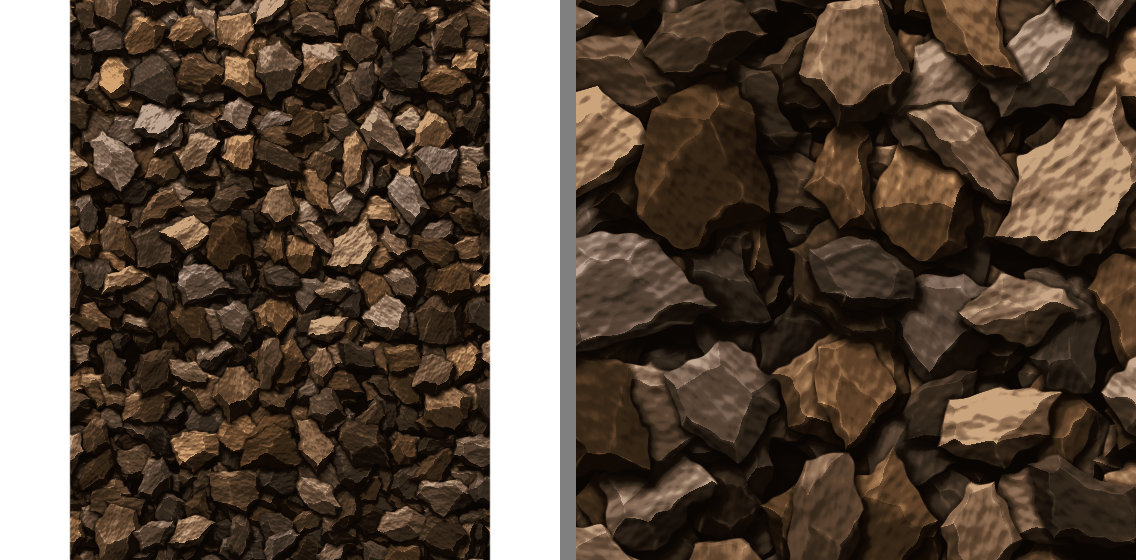
Left: the whole. Right: its middle third, enlarged.
This texture is drawn by a WebGL 1 fragment shader. Its source:

```glsl
precision highp float;
uniform vec2 u_resolution;

const vec3 PAPER = vec3(1.0);
const vec3 SHADOW = vec3(0.07, 0.04, 0.02);
const vec3 DARK = vec3(0.20, 0.15, 0.10);
const vec3 MID = vec3(0.35, 0.26, 0.19);
const vec3 LIGHT = vec3(0.54, 0.42, 0.33);
const vec3 PALE = vec3(0.78, 0.65, 0.53);
const vec3 GREY_TINT = vec3(0.94, 1.0, 1.1);
const vec3 OCHRE_TINT = vec3(1.06, 0.98, 0.82);
const vec3 LIGHT_DIR = vec3(-0.25, 0.74, 0.62);
const vec2 SHADOW_SHIFT = vec2(0.04, -0.10);
const float MARGIN = 0.125;
const float SMALL_CELL = 0.046;
const float LARGE_CELL = 0.074;
const float TOP_PRESENCE = 0.45;
const float RELIEF = 1.7;
const float RIDGE_GLOW = 0.16;
const int LAYERS = 5;
const int FACETS = 6;
const float TAU = 6.28319;

struct Surface {
  float tone;
  vec3 tint;
  vec2 axis;
  vec2 seed;
};

float hash(vec2 p) {
  vec3 q = fract(p.xyx * 0.1031);
  q += dot(q, q.yzx + 33.33);
  return fract((q.x + q.y) * q.z);
}

vec2 hash2(vec2 p) {
  return vec2(hash(p), hash(p + 57.3));
}

vec2 toAxis(vec2 p, vec2 axis) {
  return vec2(dot(p, axis), dot(p, vec2(-axis.y, axis.x)));
}

float cellular(vec2 p) {
  vec2 cell = floor(p);
  float nearest = 2.0;
  for (int y = -1; y <= 1; y++)
    for (int x = -1; x <= 1; x++) {
      vec2 c = cell + vec2(x, y);
      vec2 d = c + hash2(c) - p;
      nearest = min(nearest, dot(d, d));
    }
  return sqrt(nearest);
}

float roughness(vec2 p) {
  return 0.55 * cellular(p * 42.0) + 0.32 * cellular(p * 95.0)
       + 0.20 * cellular(p * 200.0);
}

// Faceted stone: the lowest of several slanted planes is its visible face
void addStone(vec2 p, vec2 id, float depth, float pixel, inout Surface s) {
  vec2 shape = hash2(id + 3.1);
  float angle = TAU * hash(id + 11.7);
  vec2 axis = vec2(cos(angle), sin(angle));
  float len = mix(0.50, 0.74, shape.x);
  vec2 size = vec2(len, len * mix(0.46, 0.95, shape.y));
  vec2 q = toAxis(p, axis) / size;
  vec2 shadowQ = toAxis(p - SHADOW_SHIFT, axis) / size;

  vec2 slope = (hash2(id + 23.9) - 0.5) * 0.8;
  float lowest = 0.36 + dot(q, slope);
  float second = 9.0;
  float edge = 9.0;
  float shadowEdge = 9.0;
  for (int i = 0; i < FACETS; i++) {
    float k = float(i);
    vec2 r = hash2(id + 7.3 * k + 41.0);
    float a = (k + 0.75 * (r.x - 0.5)) * TAU / float(FACETS);
    vec2 dir = vec2(cos(a), sin(a));
    float reach = mix(0.68, 1.0, r.y);
    float dist = reach - dot(q, dir);
    float steep = mix(0.5, 2.3, fract(r.x * 17.0 + r.y * 5.0));
    float height = dist * steep;
    edge = min(edge, dist);
    shadowEdge = min(shadowEdge, reach - dot(shadowQ, dir));
    if (height < lowest) {
      second = lowest;
      lowest = height;
      slope = -dir * steep;
    } else {
      second = min(second, height);
    }
  }

  // Light the winning face and brighten worn ridges
  vec2 g = slope * size.y / size;
  g = axis * g.x + vec2(-axis.y, axis.x) * g.y;
  float diffuse = max(dot(normalize(vec3(-g, 1.0)), normalize(LIGHT_DIR)), 0.0);
  float albedo = mix(0.32, 0.92, pow(hash(id + 71.0), 1.2));
  float ridge = 1.0 - smoothstep(0.0, 0.07, second - lowest);
  float wear = 0.5 + 0.5 * sin(q.x * 9.0 + 4.0 * sin(q.y * 7.0 + angle));
  float tone = (albedo * (0.20 + 0.95 * diffuse) + RIDGE_GLOW * ridge * wear) * depth;

  float aa = pixel / size.y;
  float cover = smoothstep(-aa, aa, edge);
  s.tone *= 1.0 - 0.82 * smoothstep(-0.22, 0.12, shadowEdge);
  s.tone *= 1.0 - 0.40 * smoothstep(-0.16, 0.0, edge);
  s.tone = mix(s.tone, tone, cover);
  s.tint = mix(s.tint, mix(GREY_TINT, OCHRE_TINT, hash(id + 93.0)), cover);
  if (cover > 0.5) {
    s.axis = axis;
    s.seed = hash2(id + 5.0) * 9.0;
  }
}

vec3 stoneColour(float t) {
  vec3 c = mix(SHADOW * 0.45, SHADOW, smoothstep(0.0, 0.10, t));
  c = mix(c, DARK, smoothstep(0.10, 0.27, t));
  c = mix(c, MID, smoothstep(0.27, 0.48, t));
  c = mix(c, LIGHT, smoothstep(0.48, 0.70, t));
  return mix(c, PALE, smoothstep(0.70, 0.95, t));
}

void main() {
  vec2 p = gl_FragCoord.xy / u_resolution;
  float pixel = 1.0 / u_resolution.y;

  // Layered sines chip the straight outlines
  vec2 w = p + 0.0022 * sin(p.yx * 95.0 + 3.0 * sin(p * 61.0))
             + 0.0009 * sin(p.yx * 290.0 + 2.0 * sin(p * 210.0));

  // Pile the stones from small and deep to large and near
  Surface s = Surface(0.05, vec3(1.0), vec2(1.0, 0.0), vec2(0.0));
  for (int i = 0; i < LAYERS; i++) {
    float level = float(i) / float(LAYERS - 1);
    float size = mix(SMALL_CELL, LARGE_CELL, level);
    vec2 grid = w / size + 13.7 * float(i);
    for (int y = -1; y <= 1; y++)
      for (int x = -1; x <= 1; x++) {
        vec2 cell = floor(grid) + vec2(x, y);
        vec2 id = cell + 131.0 * float(i) + 17.0;
        if (hash(id + 151.0) > mix(1.0, TOP_PRESENCE, level)) continue;
        vec2 centre = cell + 0.5 + 0.4 * (hash2(id) - 0.5);
        addStone(grid - centre, id, mix(0.72, 1.05, level), pixel / size, s);
      }
  }

  // Pitted grain runs along each stone
  vec2 stretch = vec2(0.6, 1.0);
  vec2 grainP = toAxis(p, s.axis) * stretch + s.seed;
  vec2 lightStep = toAxis(normalize(LIGHT_DIR.xy), s.axis) * stretch * 0.003;
  float relief = roughness(grainP) - roughness(grainP + lightStep);
  float blotch = 0.82 + 0.38 * cellular(grainP * 24.0);
  float tone = s.tone * blotch * (1.0 + RELIEF * relief) * mix(0.84, 1.18, p.y);

  vec3 colour = stoneColour(tone) * s.tint;
  float inside = smoothstep(-pixel, pixel, 0.5 - MARGIN - abs(p.x - 0.5));
  gl_FragColor = vec4(mix(PAPER, colour, inside), 1.0);
}
```
